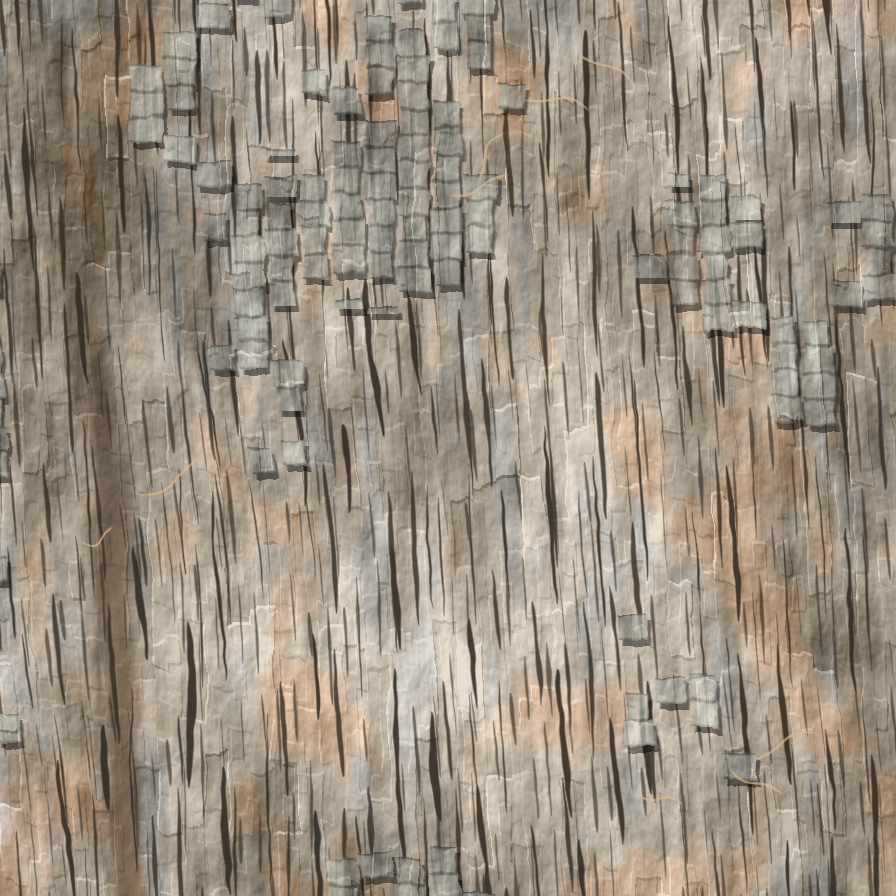
This texture is drawn by a WebGL 2 fragment shader. Its source:

```glsl
#version 300 es
precision highp float;

uniform vec2 u_resolution;
out vec4 fragColor;

float hash(vec2 p) {
    vec3 q = fract(vec3(p.xyx) * 0.1031);
    q += dot(q, q.yzx + 33.33);
    return fract((q.x + q.y) * q.z);
}

float noise(vec2 p) {
    vec2 i = floor(p), f = fract(p);
    f = f * f * (3.0 - 2.0 * f);
    return mix(mix(hash(i), hash(i + vec2(1, 0)), f.x),
               mix(hash(i + vec2(0, 1)), hash(i + vec2(1, 1)), f.x), f.y);
}

float fbm(vec2 p) {
    float sum = 0.0, amp = 0.53;
    for (int i = 0; i < 4; i++) {
        sum += amp * noise(p);
        p = p * 2.03 + 17.3;
        amp *= 0.5;
    }
    return sum;
}

// Staggered upright plates, each with its own random level
float plates(vec2 p, float columns, float rows, float seed) {
    float col = floor(p.x * columns);
    float stretch = rows * (0.6 + 0.8 * hash(vec2(col, seed)));
    return hash(vec2(col + seed, floor(p.y * stretch + 9.0 * hash(vec2(seed, col)))));
}

// Ragged offset that breaks up straight plate edges
vec2 ragged(vec2 p) {
    return p + vec2(0.012, 0.022) * (vec2(fbm(p * vec2(45, 20)), fbm(p * 50.0 + 7.0)) - 0.5);
}

float relief(vec2 p) {
    vec2 w = ragged(p);
    return 0.36 * plates(w, 38.0, 10.0, 3.0) + 0.3 * plates(w, 71.0, 24.0, 41.0)
         + 1.0 * fbm(p * vec2(48, 24)) + 0.5 * fbm(p * vec2(90, 65) + 31.0);
}

// Thin upright splits, at most one per column cell
float cracks(vec2 p, float columns, float rows, float halfWidth, float seed) {
    float x = p.x * columns + 0.25 * (noise(p * vec2(6, 8) + seed) - 0.5);
    x += 0.05 * (noise(p * vec2(30, 60) + seed) - 0.5);
    float col = floor(x);
    float y = p.y * rows + 7.0 * hash(vec2(col, seed));
    vec2 id = vec2(col + seed, floor(y));
    float v = fract(y) / (0.4 + 0.6 * hash(id + 5.0));
    float taper = pow(max(4.0 * v * (1.0 - v), 0.0), 0.4);
    float centre = 0.5 + 0.4 * (hash(id) - 0.5) + 0.1 * (0.5 - v);
    float size = halfWidth * (0.3 + 0.9 * hash(id + 19.0)) * (0.55 + 0.9 * noise(p * vec2(40, 28)));
    float d = abs(fract(x) - centre) / columns - size * taper + 0.0006;
    return (1.0 - smoothstep(-0.0010, 0.0016, d)) * step(v, 1.0) * step(0.22, hash(id + 47.0));
}

// Weathered slabs: x = coverage, y = cross splits
vec2 slabs(vec2 p) {
    vec2 w = p + 0.009 * (vec2(fbm(p * 50.0), fbm(p * 65.0 + 3.0)) - 0.5);
    float x = w.x * 27.0, col = floor(x);
    float row = w.y * 34.0 + hash(vec2(col, 8.0));
    float cluster = noise(vec2(col * 0.37 + 5.0, floor(row) * 0.16 + 2.0));
    float threshold = mix(0.86, 0.63, smoothstep(0.45, 0.95, p.y));
    float pick = step(threshold, cluster + 0.22 * (hash(vec2(col, floor(row))) - 0.5));
    float inset = 0.04 + 0.2 * hash(vec2(col, floor(row) + 60.0));
    float u = fract(x);
    float side = smoothstep(inset - 0.05, inset + 0.05, min(u, 1.0 - u) + 0.06);
    float split = 1.0 - smoothstep(0.02, 0.12, min(fract(row), 1.0 - fract(row)));
    return vec2(pick * side, split);
}

// Loose curved strand, thin with fading ends
float strand(vec2 p, vec2 centre, float angle, float halfLength, float bend) {
    float c = cos(angle), s = sin(angle);
    vec2 q = mat2(c, -s, s, c) * (p - centre);
    float u = q.x / halfLength;
    float d = abs(q.y - bend * (u * u - 0.5) - 0.003 * sin(4.0 * u));
    return (1.0 - smoothstep(0.0005, 0.0022, d)) * (1.0 - smoothstep(0.7, 1.0, abs(u)));
}

void main() {
    vec2 uv = gl_FragCoord.xy / u_resolution.y;
    vec2 p = uv + vec2(0.045 * uv.y + 0.014 * (noise(uv * vec2(4, 3)) - 0.5), 0.0);
    vec2 toLight = vec2(-0.0016, 0.0034);

    // Tone from side light, grain and broad staining
    float light = clamp(relief(p) - relief(p + toLight), -0.5, 0.5);
    float grain = fbm(p * vec2(70, 10) + 50.0) - 0.5;
    float lumps = fbm(p * vec2(30, 22) + 23.0) - 0.5;
    float stain = fbm(p * vec2(6, 4) + 11.0) - 0.5;
    float level = plates(ragged(p), 38.0, 10.0, 3.0) - 0.5;
    vec2 away = uv - vec2(0.6, 0.42);
    float tone = 0.57 + 0.72 * light + 0.45 * grain + 0.4 * lumps + 0.65 * stain + 0.16 * level;
    tone += 0.20 * exp(-5.0 * dot(away, away)) - 0.13 * (1.0 - smoothstep(0.05, 0.28, uv.x));
    vec3 color = mix(vec3(0.31, 0.265, 0.20), vec3(0.89, 0.845, 0.785), clamp(tone, 0.0, 1.05));

    // Rust and slate tints
    float rust = smoothstep(0.48, 0.75, fbm(p * vec2(15, 10) + 70.0));
    float slate = smoothstep(0.52, 0.72, fbm(p * vec2(34, 8) + 90.0));
    color += rust * vec3(0.06, -0.005, -0.045) + slate * vec3(-0.04, -0.01, 0.02);

    // Long brown hollow
    float hollow = abs(p.x - 0.125 - 0.02 * noise(vec2(p.y * 9.0, 2.0)) - 0.03 * grain);
    hollow = (1.0 - smoothstep(0.004, 0.032, hollow)) * (1.0 - smoothstep(0.55, 0.8, uv.y));
    color = mix(color, vec3(0.36, 0.29, 0.22) * (0.6 + 0.7 * tone), 0.75 * hollow);

    // Splits in three sizes
    float gap = cracks(p, 21.0, 4.2, 0.0036, 1.0);
    gap = max(gap, 0.9 * cracks(p, 32.0, 5.5, 0.0027, 29.0));
    gap = max(gap, 0.7 * cracks(p, 49.0, 9.0, 0.0021, 63.0));
    color = mix(color, vec3(0.19, 0.16, 0.125), 0.88 * gap);

    // Raised slabs and their shadows
    vec2 slab = slabs(p);
    float shadow = slabs(p + vec2(-0.004, 0.007)).x * (1.0 - slab.x);
    color *= 1.0 - 0.45 * shadow;
    float face = 0.62 + 0.5 * light + 0.4 * grain + 0.4 * lumps + 0.1 * level - 0.22 * slab.y;
    color = mix(color, vec3(0.98, 0.98, 0.92) * clamp(face, 0.25, 0.87), 0.75 * slab.x);

    // Scattered strands
    for (int i = 0; i < 9; i++) {
        vec2 id = vec2(float(i), 4.0);
        vec2 centre = vec2(hash(id), 0.95 * hash(id + 20.0));
        float bend = 0.03 * (hash(id + 50.0) - 0.5);
        float fibre = strand(uv, centre, 6.28 * hash(id + 35.0), 0.02 + 0.025 * hash(id + 8.0), bend);
        color = mix(color, vec3(0.88, 0.73, 0.56), 0.65 * fibre);
    }
    fragColor = vec4(clamp(color, 0.0, 1.0), 1.0);
}
```
